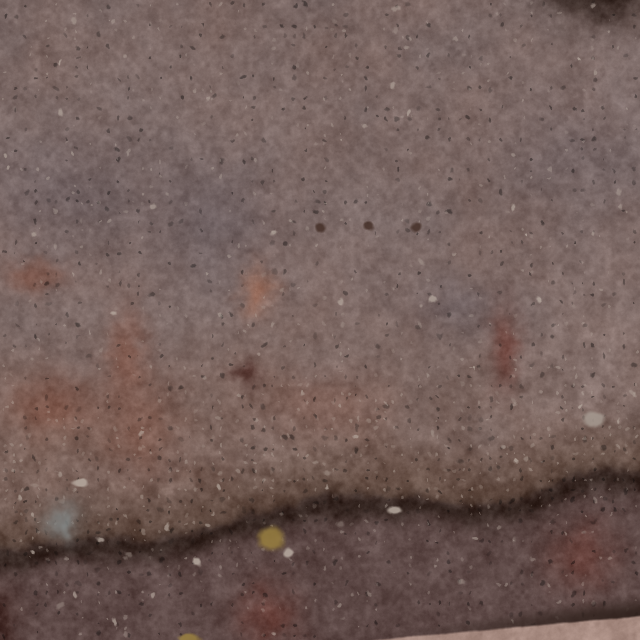
Give the GLSL for this texture, as a WebGL 2 fragment shader.

```glsl
#version 300 es
precision highp float;
// Weathered stone slab: a mottled, gritty face above a dark ragged ledge,
// with a smoother lower step and a pale strip in the bottom right corner.
// Layered value noise gives the tone; hashed cells scatter grit and pits.
uniform vec2 u_resolution;
out vec4 outColor;

float hash(vec2 cell, uint seed) {
    uvec2 q = uvec2(ivec2(cell) + 4096);
    uint h = q.x * 1597u + q.y * 51749u + seed * 7919u;
    h = (h ^ (h >> 15u)) * 668265u;
    h = (h ^ (h >> 13u)) * 374761u;
    h ^= h >> 16u;
    return float(h & 65535u) / 65535.0;
}

float noise(vec2 p, uint seed) {
    vec2 i = floor(p), f = fract(p);
    f = f * f * (3.0 - 2.0 * f);
    float low = mix(hash(i, seed), hash(i + vec2(1, 0), seed), f.x);
    float high = mix(hash(i + vec2(0, 1), seed), hash(i + 1.0, seed), f.x);
    return mix(low, high, f.y);
}

// Signed fractal noise, roughly -0.5 to 0.5
float fbm(vec2 p, uint seed) {
    float sum = 0.0, gain = 0.5;
    for (uint k = 0u; k < 4u; k++) {
        sum += gain * (noise(p, seed + k) - 0.5);
        p = mat2(1.6, 1.2, -1.2, 1.6) * p;
        gain *= 0.55;
    }
    return sum;
}

// One irregular grain per hashed cell; density is the share of filled cells
float grains(vec2 p, float cells, float density, uint seed) {
    vec2 q = p * cells;
    q += 0.7 * vec2(fbm(q, seed), fbm(q + 37.0, seed));
    vec2 id = floor(q);
    vec2 d = fract(q) - 0.35 - 0.3 * vec2(hash(id, seed), hash(id, seed + 1u));
    d.x *= 0.8 + 0.8 * hash(id, seed + 2u);
    float radius = 0.16 + 0.17 * hash(id, seed + 3u);
    float shape = 1.0 - smoothstep(radius * 0.35, radius, length(d));
    return shape * step(hash(id, seed + 4u), density) * (0.35 + 0.65 * hash(id, seed + 5u));
}

// Soft elliptical stain
void stain(inout vec3 col, vec2 p, vec2 centre, vec2 radii, vec3 tint, float amount) {
    vec2 d = (p - centre) / radii;
    col = mix(col, tint, amount * exp(-dot(d, d)));
}

// Small chip with a firm edge
void chip(inout vec3 col, vec2 p, vec2 centre, vec2 radii, vec3 tint) {
    float d = length((p - centre) / radii);
    col = mix(col, tint, 0.85 * (1.0 - smoothstep(0.5, 1.15, d)));
}

float ledgeHeight(float x) {
    return 0.137 + 0.017 * smoothstep(0.0, 0.12, x) + 0.067 * smoothstep(0.22, 0.53, x)
         - 0.01 * smoothstep(0.6, 0.74, x) + 0.053 * smoothstep(0.76, 0.95, x);
}

void main() {
    vec2 p = gl_FragCoord.xy / u_resolution;
    vec2 warp = vec2(fbm(p * 34.0, 11u), fbm(p * 34.0, 23u));
    vec2 w = p + 0.035 * warp, c = p + 0.014 * warp;
    float broad = fbm(p * 6.0, 31u), mottle = fbm(p * 38.0, 41u), fine = fbm(p * 120.0, 51u);

    vec3 rust = vec3(0.5, 0.31, 0.25), red = vec3(0.42, 0.24, 0.21);
    vec3 slate = vec3(0.41, 0.36, 0.37), pale = vec3(0.72, 0.67, 0.63);
    vec3 shadow = vec3(0.18, 0.125, 0.105), ochre = vec3(0.6, 0.5, 0.25);

    // Upper face: broad tone, cool and rusty stains
    vec3 face = mix(vec3(0.475, 0.385, 0.355), vec3(0.485, 0.41, 0.395), smoothstep(0.25, 0.6, p.y));
    face += 0.05 * broad + vec3(0.025, 0.0, -0.015) * fbm(p * 12.0, 61u);
    stain(face, w, vec2(0.09, 0.7), vec2(0.14, 0.08), slate, 0.6);
    stain(face, w, vec2(0.33, 0.66), vec2(0.1, 0.09), slate, 0.65);
    stain(face, w, vec2(0.71, 0.52), vec2(0.07, 0.04), slate, 0.6);
    stain(face, w, vec2(0.9, 0.75), vec2(0.12, 0.09), slate, 0.4);
    stain(face, w, vec2(0.94, 0.42), vec2(0.1, 0.13), vec3(0.54, 0.46, 0.44), 0.6);
    stain(face, w, vec2(0.405, 0.545), vec2(0.024, 0.035), vec3(0.61, 0.43, 0.36), 0.9);
    stain(face, w, vec2(0.79, 0.455), vec2(0.024, 0.055), red, 0.8);
    stain(face, w, vec2(0.2, 0.45), vec2(0.028, 0.07), rust, 0.6);
    stain(face, w, vec2(0.055, 0.57), vec2(0.04, 0.025), rust, 0.6);
    stain(face, w, vec2(0.08, 0.37), vec2(0.07, 0.05), rust, 0.6);
    stain(face, w, vec2(0.22, 0.33), vec2(0.06, 0.08), rust, 0.45);
    stain(face, w, vec2(0.5, 0.37), vec2(0.1, 0.05), rust, 0.3);
    stain(face, w, vec2(0.385, 0.415), vec2(0.023, 0.016), 0.7 * red, 0.85);

    // Lower step and the ragged shadow under the ledge
    float above = p.y - ledgeHeight(p.x) - 0.026 * fbm(p * 26.0, 71u);
    vec3 lower = vec3(0.365, 0.285, 0.275) + 0.05 * broad;
    stain(lower, w, vec2(0.42, 0.04), vec2(0.045), red, 0.75);
    stain(lower, w, vec2(0.91, 0.13), vec2(0.05), red, 0.65);
    stain(lower, w, vec2(0.01, 0.03), vec2(0.025, 0.05), 0.55 * red, 0.8);
    face = mix(face, vec3(0.33, 0.245, 0.2), 0.65 * (1.0 - smoothstep(0.0, 0.11, above)));
    vec3 col = mix(lower, face, smoothstep(-0.006, 0.008, above));
    float gap = (above + 0.009) / (above > -0.009 ? 0.016 : 0.024);
    col = mix(col, shadow, 0.88 * exp(-gap * gap));
    stain(col, w, vec2(0.94, 1.01), vec2(0.09, 0.045), shadow, 0.95);

    // Grain: mottling, pits and bright grit, denser near the ledge
    float reach = (above - 0.06) / 0.13, rough = exp(-reach * reach);
    col += (0.11 + 0.08 * rough) * mottle + 0.13 * fine;
    col *= 1.0 - 0.38 * grains(p, 62.0, 0.22 + 0.2 * rough, 81u);
    col = mix(col, pale, 0.42 * grains(p, 74.0, 0.1 + 0.22 * rough, 91u));
    col = mix(col, pale, 0.75 * grains(p, 48.0, 0.025 + 0.05 * rough, 101u));

    // Distinct pits, chips and lichen
    for (float k = 0.0; k < 3.0; k++)
        chip(col, c, vec2(0.504 + 0.073 * k, 0.647), vec2(0.01, 0.008), 1.5 * shadow);
    stain(col, w, vec2(0.098, 0.185), vec2(0.027), vec3(0.52, 0.54, 0.54), 0.85);
    chip(col, c, vec2(0.423, 0.16), vec2(0.022), ochre);
    chip(col, c, vec2(0.295, 0.004), vec2(0.018, 0.008), ochre);
    chip(col, c, vec2(0.308, 0.123), vec2(0.009), pale);
    chip(col, c, vec2(0.447, 0.138), vec2(0.009), pale);
    chip(col, c, vec2(0.618, 0.204), vec2(0.014, 0.008), pale);
    chip(col, c, vec2(0.125, 0.245), vec2(0.012, 0.008), pale);
    chip(col, c, vec2(0.927, 0.345), vec2(0.018, 0.012), 0.9 * pale);

    // Pale corner strip with its dark upper seam
    float strip = p.y - 0.09 * (p.x - 0.58) - 0.003 * mottle;
    float seam = smoothstep(0.55, 1.0, p.x);
    col = mix(col, shadow, 0.85 * seam * (1.0 - smoothstep(0.004, 0.012 + 0.025 * seam, strip)));
    vec3 stripColor = vec3(0.65, 0.54, 0.5) + 0.15 * mottle + 0.1 * fine;
    col = mix(stripColor, col, smoothstep(-0.003, 0.002, strip));
    outColor = vec4(col, 1.0);
}
```
